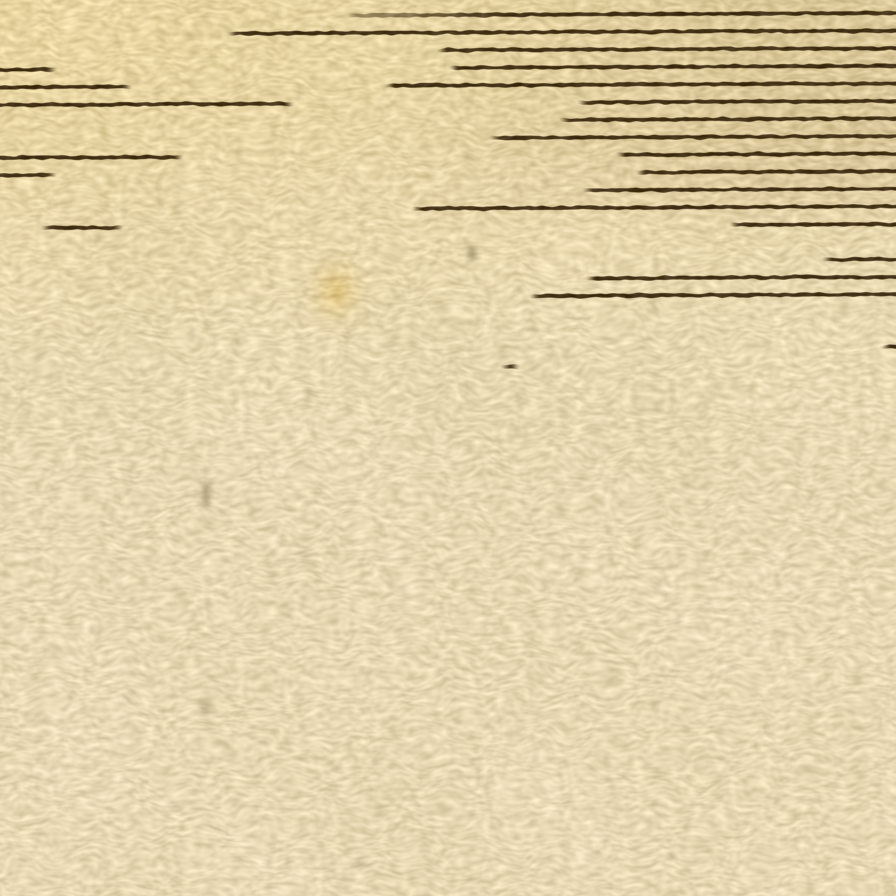
Write a Shadertoy shader that draws this texture.

```glsl
// Aged cream paper with wavering engraved lines across the top and faint foxing.

vec2 hashGradient(vec2 cell) {
    vec3 p = fract(cell.xyx * vec3(.1031, .1030, .0973));
    p += dot(p, p.yzx + 33.33);
    float angle = 6.2832 * fract((p.x + p.y) * p.z);
    return vec2(cos(angle), sin(angle));
}

float gradientNoise(vec2 p) {
    vec2 i = floor(p), f = p - i;
    vec2 u = f * f * f * (f * (f * 6. - 15.) + 10.);
    float a = dot(hashGradient(i), f);
    float b = dot(hashGradient(i + vec2(1, 0)), f - vec2(1, 0));
    float c = dot(hashGradient(i + vec2(0, 1)), f - vec2(0, 1));
    float d = dot(hashGradient(i + 1.), f - 1.);
    return mix(mix(a, b, u.x), mix(c, d, u.x), u.y);
}

// Short ripples lying mostly across the sheet, bent by a slower warp.
float paperGrain(vec2 uv) {
    vec2 p = uv + .010 * vec2(gradientNoise(uv * 22.), gradientNoise(uv * 25. + 40.));
    float ripples = gradientNoise(p * vec2(58, 140));
    float fibres = gradientNoise(p * vec2(110, 230) + 17.);
    return ripples * .75 + fibres * .6;
}

// Coverage of a span along x, tapering at both ends.
float span(float x, float from, float to) {
    return smoothstep(from - .002, from + .012, x) * (1. - smoothstep(to - .012, to + .002, x));
}

float engravedLines(vec2 uv, float pixel) {
    // Left end of each right-hand line, from the top row down; 2 leaves a gap.
    const float rightStart[20] = float[](
        .387, .254, .488, .501, .430, .645, .625, .547, .688, .710,
        .651, .460, .814, 2., .918, .655, .592, 2., 2., .983);
    // Right end of each left-hand line; -1 leaves a gap.
    const float leftEnd[13] = float[](
        -1., -1., -1., .063, .147, .328, -1., -1., .204, .063, -1., -1., .137);
    const float pitch = .01963;

    float depth = 1. - uv.y - .0145 - .0045 * (1. - uv.x);
    int row = int(floor(depth / pitch + .5));
    if (row < 0 || row > 20) return 0.;

    float seed = float(row) * 7.3;
    float waver = .0016 * gradientNoise(vec2(uv.x * 75., seed));
    float offset = abs(depth - float(row) * pitch + waver);
    float width = .0021 + .0011 * gradientNoise(vec2(uv.x * 95., seed + 3.5));

    float cover = 0.;
    if (row < 20) cover = span(uv.x, rightStart[row], 1.1);
    if (row < 13) cover = max(cover, span(uv.x, row == 12 ? .046 : -.1, leftEnd[row]));
    if (row == 20) cover = span(uv.x, .559, .580);

    // The uppermost line starts as a paler scratch.
    if (row == 0) cover *= mix(.5, 1., smoothstep(.4, .58, uv.x));
    float soft = max(pixel * .7, .0010);
    return cover * (1. - smoothstep(width - soft, width + soft, offset));
}

float spot(vec2 uv, vec2 centre, vec2 radius) {
    vec2 d = (uv - centre) / radius;
    return exp(-dot(d, d));
}

void mainImage(out vec4 fragColor, in vec2 fragCoord) {
    vec2 uv = fragCoord / iResolution.xy;
    float grain = paperGrain(uv);

    // Sheet colour: yellower at the upper left, paler toward the foot.
    float yellowing = smoothstep(.45, 1., uv.y) * (1. - .45 * uv.x);
    vec3 color = mix(vec3(.908, .846, .702), vec3(.905, .832, .625), yellowing);
    color += .018 * gradientNoise(uv * 5. + 8.) * vec3(1, 1, 1.3);
    color += grain * vec3(.135, .138, .150);

    // Ink haze gathers where the ruled lines lie close together.
    float haze = smoothstep(.40, .85, uv.x) * smoothstep(.72, .84, uv.y);
    color -= haze * vec3(.045, .050, .055);

    // Yellow stain and small grey-brown flecks.
    color -= spot(uv, vec2(.375, .675), vec2(.021, .026)) * vec3(.035, .075, .170);
    float flecks = .42 * spot(uv, vec2(.230, .449), vec2(.006, .014))
                 + .38 * spot(uv, vec2(.527, .718), vec2(.006, .009))
                 + .22 * spot(uv, vec2(.344, .560), vec2(.006, .008))
                 + .24 * spot(uv, vec2(.228, .211), vec2(.007, .008))
                 + .14 * spot(uv, vec2(.341, .375), vec2(.008, .012))
                 + .15 * spot(uv, vec2(.401, .034), vec2(.006, .007));
    color = mix(color, vec3(.42, .36, .22), flecks);

    // Ink, with a soft brown edge bled into the paper.
    float ink = engravedLines(uv, 1. / iResolution.y);
    vec3 inkColor = vec3(.22, .15, .05) + .10 * grain;
    color = mix(color, inkColor, ink * .94);

    fragColor = vec4(clamp(color, 0., 1.), 1.);
}
```
